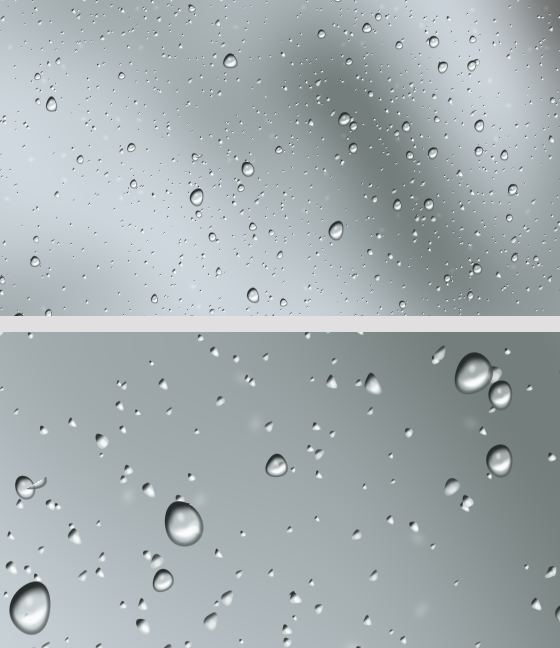
Top, the full canvas; bottom, a detail of the centre.
A Shadertoy shader for this texture:

```glsl
// Raindrops on a window pane in front of a blurred grey landscape.

#define DARK_TONE   vec3(0.455, 0.497, 0.49)
#define LIGHT_TONE  vec3(0.815, 0.85, 0.875)
#define CORNER_TONE vec3(0.38, 0.38, 0.37)
#define DROP_SHADE  vec3(0.15, 0.17, 0.17)
#define DROP_LIGHT  vec3(0.82, 0.85, 0.85)
#define GLINT       vec3(0.98, 0.99, 0.99)
#define TAPER       0.25
#define DENSITY     0.95

vec2 hash2(vec2 cell) {
    vec3 h = fract(cell.xyx * vec3(0.1031, 0.103, 0.0973));
    h += dot(h, h.yzx + 33.33);
    return fract((h.xx + h.yz) * h.zy);
}

// Soft elliptical patch, rotated by angle
float blot(vec2 p, vec2 centre, float angle, vec2 radii) {
    float c = cos(angle), s = sin(angle);
    vec2 q = p - centre;
    q = vec2(c * q.x + s * q.y, c * q.y - s * q.x) / radii;
    return exp(-dot(q, q));
}

// Out-of-focus backdrop
vec3 backdrop(vec2 p) {
    float light = 0.95;
    light -= 0.90 * blot(p, vec2(1.21, 0.53), -1.03, vec2(0.46, 0.22));
    light -= 0.38 * blot(p, vec2(0.70, 0.60), -0.80, vec2(0.55, 0.19));
    light -= 0.28 * blot(p, vec2(0.95, 0.74), -0.40, vec2(0.22, 0.18));
    light -= 0.60 * blot(p, vec2(1.50, 0.06), -0.60, vec2(0.32, 0.24));
    light -= 0.58 * blot(p, vec2(1.83, 0.38), 1.57, vec2(0.50, 0.17));
    light -= 0.42 * blot(p, vec2(0.00, 0.00), 0.30, vec2(0.42, 0.20));
    light -= 0.32 * blot(p, vec2(0.35, 1.05), 0.00, vec2(0.75, 0.26));
    light += 0.10 * blot(p, vec2(1.50, 0.84), -1.03, vec2(0.30, 0.12));
    light += 0.08 * blot(p, vec2(0.40, 0.25), -0.60, vec2(0.50, 0.13));
    light += 0.035 * sin(5.0 * p.x + 7.0 * p.y) * sin(9.0 * p.x - 4.0 * p.y + 1.0);
    vec3 color = mix(DARK_TONE, LIGHT_TONE, clamp(light, 0.0, 1.0));
    float corner = blot(p, vec2(1.81, 1.0), -1.1, vec2(0.40, 0.19));
    return mix(color, CORNER_TONE, 0.9 * corner);
}

// One layer of drops: at most one per cell, kept clear of the cell border
vec3 addDrops(vec3 color, vec2 p, float cells, vec2 sizes, float chance, float seed) {
    vec2 cell = floor(p * cells);
    vec2 place = hash2(cell + seed);
    vec2 kind = hash2(cell + seed + 57.0);
    vec2 shape = hash2(cell + seed + 113.0);

    float crowd = 0.85 + 0.3 * sin(2.4 * p.x - 1.2) + 0.25 * sin(7.0 * p.x + 3.0) * sin(5.0 * p.y);
    if (kind.x > chance * crowd * DENSITY) return color;

    float radius = mix(sizes.x, sizes.y, pow(kind.y, 1.6));
    float margin = 1.5 * radius * cells;
    vec2 centre = (cell + mix(vec2(margin), vec2(1.0 - margin), place)) / cells;

    // Teardrop outline, narrower at the top; small drops are less regular
    float large = smoothstep(0.006, 0.012, radius);
    vec2 q = (p - centre) / radius;
    q.x += (shape.x - 0.5) * mix(0.8, 0.3, large) * q.y;
    q.y *= mix(0.74, 1.0, shape.y);
    q.x *= 1.06 + TAPER * shape.x * clamp(q.y, -1.5, 1.5);
    float angle = atan(q.y, q.x + 1e-4);
    float dist = length(q) * (1.0 + mix(0.12, 0.05, large) * sin(3.0 * angle + 6.3 * shape.y));
    float blur = 0.8 / (iResolution.y * radius);
    float mask = 1.0 - smoothstep(1.0 - blur, 1.0 + blur, dist);

    // Inverted view inside: dark cap above, bright bowl below
    float upward = dot(q, vec2(-0.5, 0.86));
    float cap = smoothstep(0.0, 0.75, upward) * mix(1.0, smoothstep(0.35, 0.85, dist), large);
    vec3 body = mix(DROP_LIGHT, color, 0.5 * large);
    vec3 inside = mix(body, DROP_SHADE, cap);

    // Thin dark outline, white crescent in the bowl and a small upper spark
    float rim = smoothstep(0.72, 0.95, dist) * large;
    inside = mix(inside, DROP_SHADE, rim * mix(0.55, 0.9, smoothstep(-0.6, 0.6, upward)));
    float arc = 1.0 - smoothstep(0.10, 0.36, abs(length(q - vec2(0.0, 0.1)) - 0.52));
    float crescent = arc * smoothstep(0.0, 0.4, dot(q, vec2(0.35, -0.94)));
    float bead = 1.0 - smoothstep(0.25, 0.75, length(q - vec2(0.2, -0.32)));
    inside = mix(inside, GLINT, mix(bead, crescent, large));
    float spark = 1.0 - smoothstep(0.05, 0.28, length(q - vec2(-0.1, 0.25)));
    inside = mix(inside, GLINT, 0.5 * spark * large);
    return mix(color, inside, mask * mix(0.65, 1.0, max(shape.x, large)));
}

// Faint pale smudges left on the glass
vec3 addSmudges(vec3 color, vec2 p, float cells) {
    vec2 cell = floor(p * cells);
    vec2 place = hash2(cell + 311.0);
    vec2 kind = hash2(cell + 419.0);
    vec2 centre = (cell + mix(vec2(0.3), vec2(0.7), place)) / cells;
    float spot = blot(p, centre, 6.3 * kind.y, vec2(0.008, 0.006));
    return color + 0.06 * spot * step(kind.x, 0.12);
}

void mainImage(out vec4 fragColor, in vec2 fragCoord) {
    vec2 p = fragCoord / iResolution.y;
    vec3 color = addSmudges(backdrop(p), p, 17.0);

    // From fine spray to large drops; each grid is shifted
    color = addDrops(color, p + 0.013, 39.0, vec2(0.0022, 0.0046), 0.28, 11.0);
    color = addDrops(color, p + 0.007, 27.0, vec2(0.0030, 0.0068), 0.24, 23.0);
    color = addDrops(color, p + 0.031, 16.0, vec2(0.0060, 0.0115), 0.22, 37.0);
    color = addDrops(color, p + 0.052, 8.0, vec2(0.0110, 0.0185), 0.32, 71.0);
    color = addDrops(color, p + 0.090, 4.0, vec2(0.0180, 0.0265), 0.30, 97.0);

    fragColor = vec4(clamp(color, 0.0, 1.0), 1.0);
}
```
